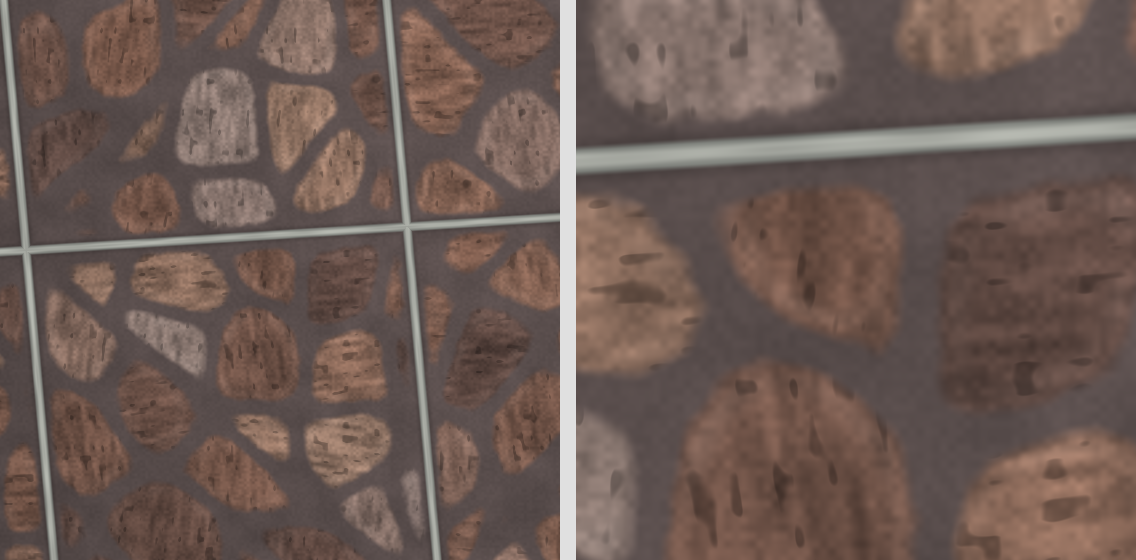
Left: the whole. Right: its middle third, enlarged.
Give the GLSL for this texture, as a Shadertoy shader.

```glsl
#define TILE 0.684
#define STONES 4.4
#define JOINT 0.075
#define ROUNDING 13.0
#define GROUT 0.0078
#define UMBER vec3(0.35, 0.27, 0.245)
#define RUST vec3(0.47, 0.345, 0.29)
#define TAN vec3(0.57, 0.465, 0.40)
#define MAUVE vec3(0.54, 0.48, 0.46)
#define MORTAR vec3(0.345, 0.30, 0.295)
#define GROUT_LIGHT vec3(0.68, 0.69, 0.66)
#define GROUT_DARK vec3(0.47, 0.48, 0.46)

float hash(vec2 p) {
    return fract(sin(dot(p, vec2(127.1, 311.7))) * 43758.5453);
}

float noise(vec2 p) {
    vec2 i = floor(p), f = fract(p);
    f = f * f * (3.0 - 2.0 * f);
    return mix(mix(hash(i), hash(i + vec2(1, 0)), f.x),
               mix(hash(i + vec2(0, 1)), hash(i + vec2(1, 1)), f.x), f.y);
}

vec2 site(vec2 cell, float seed) {
    vec2 k = cell + seed;
    return cell + 0.5 + 0.68 * (vec2(hash(k), hash(k + 41.3)) - 0.5);
}

// Sum of exponentials of the border distances; also returns the stone's cell.
float stoneBorders(vec2 p, float seed, out vec2 cell) {
    vec2 base = floor(p);
    float nearest = 1e3;
    for (int j = -1; j <= 1; j++)
    for (int i = -1; i <= 1; i++) {
        vec2 c = base + vec2(i, j);
        float d = distance(p, site(c, seed));
        if (d < nearest) { nearest = d; cell = c; }
    }
    vec2 own = site(cell, seed);
    float sum = 0.0;
    for (int j = -2; j <= 2; j++)
    for (int i = -2; i <= 2; i++) {
        if (i == 0 && j == 0) continue;
        vec2 other = site(cell + vec2(i, j), seed);
        float d = dot(0.5 * (own + other) - p, normalize(other - own));
        sum += exp(-ROUNDING * d);
    }
    return sum;
}

void mainImage(out vec4 fragColor, in vec2 fragCoord) {
    vec2 uv = fragCoord / iResolution.xy;

    // Slightly skewed tile grid, alternate tiles mirrored
    vec2 grid = vec2(uv.x + 0.09 * uv.y - 0.0965, uv.y - 0.062 * uv.x - 0.55) / TILE;
    vec2 tile = floor(grid), q = fract(grid);
    if (mod(tile.x + tile.y, 2.0) > 0.5) q.y = 1.0 - q.y;
    vec2 edge = min(q, 1.0 - q);

    // Diagonal seam, with stretched stones on its upper side
    vec2 wobble = vec2(noise(uv * 9.0), noise(uv * 9.0 + 30.0)) - 0.5;
    vec2 bent = q + 0.035 * wobble;
    float seam = (bent.y - bent.x) * 0.7071;
    bool upper = seam > 0.0;
    vec2 p = bent * STONES;
    if (upper) p = vec2((bent.x + bent.y) * 0.5, seam) * STONES;
    float seed = dot(tile, vec2(17.0, 29.0)) + (upper ? 7.0 : 3.0);

    // Rounded stone outline
    vec2 cell;
    float sum = stoneBorders(p, seed, cell);
    sum += exp(-ROUNDING * abs(seam) * STONES);
    vec2 rim = edge * STONES - 0.04;
    sum += exp(-ROUNDING * rim.x) + exp(-ROUNDING * rim.y);
    float inside = -log(sum) / ROUNDING - JOINT;
    inside += 0.03 * (noise(uv * 70.0) - 0.5);
    float stoneMask = smoothstep(-0.035, 0.035, inside);

    // Stone colour varies per cell
    vec2 key = cell + seed;
    float tone = hash(key + 5.7) * (upper ? 0.7 : 1.0);
    vec3 stone = mix(UMBER, RUST, smoothstep(0.0, 0.45, tone));
    stone = mix(stone, TAN, 0.75 * smoothstep(0.45, 1.0, tone));
    stone = mix(stone, MAUVE, 0.8 * smoothstep(0.68, 0.9, hash(key + 12.1)));

    // Chiselled streaks, mottling and grain
    vec2 along = hash(key + 8.4) > 0.4 ? uv : uv.yx;
    along.x += 0.25 * (hash(key + 2.2) - 0.5) * along.y;
    float streak = noise(along * vec2(110.0, 30.0)) - 0.5;
    float mottle = noise(uv * 24.0 + 11.0) - 0.5;
    float grain = noise(uv * 210.0) - 0.5;
    stone *= 1.0 + 0.34 * streak + 0.22 * mottle + 0.18 * grain;
    float pit = smoothstep(0.78, 0.92, noise(along * vec2(120.0, 55.0) + 50.0));
    stone *= 1.0 - 0.25 * pit;
    float worn = smoothstep(0.0, 0.05, inside) * (1.0 - smoothstep(0.05, 0.14, inside));
    stone += 0.05 * worn * noise(uv * 35.0 + 70.0);

    // Mortar between stones, shaded beside the grout
    vec3 mortar = MORTAR * (1.0 + 0.14 * mottle + 0.08 * grain);
    vec3 color = mix(mortar, stone, stoneMask);
    float groutDist = min(edge.x, edge.y) * TILE;
    color *= 1.0 - 0.14 * (1.0 - smoothstep(GROUT, GROUT * 2.2, groutDist));

    // Uneven light across the floor
    color *= 0.95 + 0.07 * uv.x + 0.05 * uv.y + 0.10 * (noise(uv * 3.0) - 0.5);

    // Pale grout lines with worn streaks
    vec2 run = edge.x < edge.y ? grid : grid.yx;
    float wear = noise(run * TILE * vec2(260.0, 22.0));
    float core = 1.0 - smoothstep(0.2 * GROUT, GROUT, groutDist);
    vec3 grout = mix(GROUT_DARK, GROUT_LIGHT, core) * (0.9 + 0.16 * wear);
    float groutMask = 1.0 - smoothstep(GROUT - 0.002, GROUT + 0.002, groutDist);
    fragColor = vec4(mix(color, grout, groutMask), 1.0);
}
```
